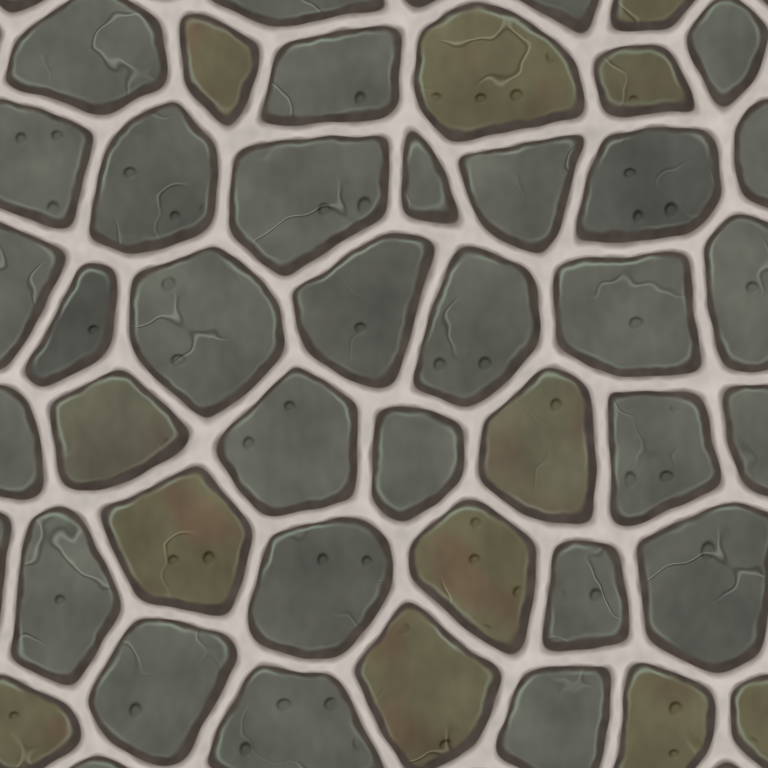
A WebGL 1 fragment shader for this texture:

```glsl
precision highp float;
uniform vec2 u_resolution;
// Tiling cobblestones in pale mortar: a wrapped power diagram gives the stones,
// a soft minimum over its edges rounds them, and the edge distance and direction
// drive the dark skirt and bright rim. Wrapped gradient noise adds the wear.

const vec2 GRID = vec2(6.0);          // stones per side (even rows, for the shift)
const float JITTER = 0.62;
const float SIZE_SPREAD = 0.0045;     // random change of stone size
const float SMALL_STONE = 0.0045;     // extra loss of the smallest ones
const float ROUNDING = 125.0;         // higher is sharper corners
const float HALF_GAP = 0.0095;
const float EDGE_SOFT = 0.0015;
const float PIT_GRID = 20.0;
const float PIT_SHARE = 0.24;
const vec2 LIGHT = vec2(-0.45, 0.89);
const vec3 MORTAR = vec3(0.765, 0.735, 0.705);
const vec3 MORTAR_SHADE = vec3(0.50, 0.465, 0.435);
const vec3 SLATE = vec3(0.375, 0.378, 0.345);
const vec3 DARK_SLATE = vec3(0.315, 0.315, 0.295);
const vec3 OLIVE = vec3(0.385, 0.370, 0.285);
const vec3 RUST = vec3(0.39, 0.335, 0.265);
const vec3 SKIRT = vec3(0.285, 0.255, 0.235);
const vec3 RIM = vec3(0.53, 0.57, 0.51);

vec2 wrap(vec2 cell, vec2 period) { return floor(mod(cell + 0.5, period)); }

vec2 hash2(vec2 p) {
  vec3 q = fract(p.xyx * vec3(0.1031, 0.1030, 0.0973));
  q += dot(q, q.yzx + 33.33);
  return fract((q.xx + q.yz) * q.zy);
}

float corner(vec2 cell, vec2 offset, vec2 period) {
  float angle = 6.2832 * hash2(wrap(cell, period) + period * 1.7).x;
  return dot(vec2(cos(angle), sin(angle)), offset);
}

// Gradient noise that repeats over the unit square
float noise(vec2 uv, vec2 period) {
  vec2 p = uv * period, i = floor(p), f = fract(p);
  vec2 s = f * f * f * (f * (f * 6.0 - 15.0) + 10.0), e = vec2(1.0, 0.0);
  return mix(mix(corner(i, f, period), corner(i + e, f - e, period), s.x),
             mix(corner(i + e.yx, f - e.yx, period), corner(i + 1.0, f - 1.0, period), s.x), s.y);
}
float noise(vec2 uv, float period) { return noise(uv, vec2(period)); }

float bell(float x) { return exp(-x * x); }

// Centre (xy) and size weight (z) of the stone of a cell
vec3 site(vec2 cell) {
  vec2 id = wrap(cell, GRID);
  vec2 shift = vec2(0.5 * mod(id.y, 2.0) - 0.25, 0.0);
  float size = hash2(id + 41.0).x;
  float weight = SIZE_SPREAD * (size - 0.5) - SMALL_STONE * step(size, 0.16);
  return vec3((cell + 0.5 + shift + JITTER * (hash2(id + 7.0) - 0.5)) / GRID, weight);
}

float power(vec2 p, vec3 s) { return dot(p - s.xy, p - s.xy) - s.z; }

// Shade of the small dimples: dark on the lit side, bright opposite
float pits(vec2 uv) {
  vec2 p = uv * PIT_GRID, id = wrap(floor(p), vec2(PIT_GRID));
  vec2 r = hash2(id + 91.0), shape = hash2(id + 53.0);
  vec2 q = (fract(p) - 0.35 - 0.3 * r) * vec2(1.0, 0.7 + 0.5 * shape.x);
  float dist = length(q), radius = 0.11 + 0.07 * r.y;
  float side = dot(q, LIGHT) / max(dist, 0.001);
  float ring = bell((dist - radius) / 0.045);
  float bowl = 1.0 - smoothstep(radius - 0.05, radius + 0.03, dist);
  return step(shape.y, PIT_SHARE) * (ring * (-0.06 - 0.08 * side) - 0.025 * bowl);
}

vec3 stoneFace(vec2 uv, vec2 local, vec2 kind) {
  float mottle = noise(uv, 9.0) + 0.6 * noise(uv, 21.0) + 0.35 * noise(uv, vec2(70.0, 48.0));
  vec3 color = mix(DARK_SLATE, SLATE, smoothstep(0.0, 0.35, kind.x));
  vec3 mossy = mix(OLIVE, RUST, smoothstep(-0.05, 0.45, noise(uv, 11.0)));
  color = mix(color, mossy, smoothstep(0.72, 0.82, kind.y));
  color *= 1.0 + 0.16 * mottle + 0.5 * dot(local, LIGHT);

  // Broken cracks, bright on one lip and dark on the other
  vec2 own = uv + kind;
  float crack = noise(own, 9.0) + 0.14 * noise(own, 37.0);
  float broken = smoothstep(0.0, 0.3, noise(own, 8.0));
  color += broken * (0.10 * bell(crack / 0.016) - 0.07 * bell((crack - 0.035) / 0.018));
  return color;
}

void main() {
  vec2 uv = gl_FragCoord.xy / u_resolution;
  vec2 p = uv + 0.010 * vec2(noise(uv, 8.0), noise(uv, 10.0))
              + 0.003 * vec2(noise(uv, 27.0), noise(uv, 29.0));

  // Stone that owns this point
  vec2 base = floor(p * GRID), cell = base;
  float least = 10.0;
  for (int y = -2; y <= 2; y++) for (int x = -2; x <= 2; x++) {
    vec2 c = base + vec2(x, y);
    float d = power(p, site(c));
    if (d < least) { least = d; cell = c; }
  }

  // Rounded distance to its edge, and the direction outward
  vec3 home = site(cell);
  float total = 0.0;
  vec2 outward = vec2(0.0);
  for (int y = -2; y <= 2; y++) for (int x = -2; x <= 2; x++) {
    if (x == 0 && y == 0) continue;
    vec3 other = site(cell + vec2(x, y));
    vec2 toward = other.xy - home.xy;
    float span = length(toward);
    float w = exp(-ROUNDING * (power(p, other) - least) / (2.0 * span));
    total += w;
    outward += w * toward / span;
  }
  float depth = -log(total) / ROUNDING - HALF_GAP;
  float lit = 0.5 + 0.5 * dot(outward / total, LIGHT);

  // Mortar with streaks and a shadow hugging each stone
  float streak = noise(uv, vec2(24.0, 32.0)) + 0.6 * noise(uv, vec2(75.0, 60.0));
  float shadow = smoothstep(-mix(0.009, 0.005, lit), 0.001, depth + 0.003 * streak);
  vec3 mortar = mix(MORTAR * (1.0 + 0.09 * streak), MORTAR_SHADE, shadow);

  // Stone: skirt, worn face, chipped rim
  float chipped = depth + 0.004 * noise(uv, 28.0) + 0.002 * noise(uv, 61.0);
  float skirtWidth = mix(0.012, 0.0045, lit);
  float onFace = smoothstep(skirtWidth - 0.003, skirtWidth + 0.003, chipped);
  vec3 face = stoneFace(uv, p - home.xy, hash2(wrap(cell, GRID) + 17.0));
  face += pits(uv) * smoothstep(0.014, 0.024, depth);
  vec3 stone = mix(SKIRT * (1.0 + 0.2 * streak), face, onFace);
  float rim = bell((chipped - skirtWidth - 0.0025) / 0.0023);
  rim *= smoothstep(-0.3, 0.35, noise(uv, 16.0)) * mix(0.25, 0.9, lit);
  stone = mix(stone, RIM, rim);

  gl_FragColor = vec4(mix(mortar, stone, smoothstep(-EDGE_SOFT, EDGE_SOFT, depth)), 1.0);
}
```
